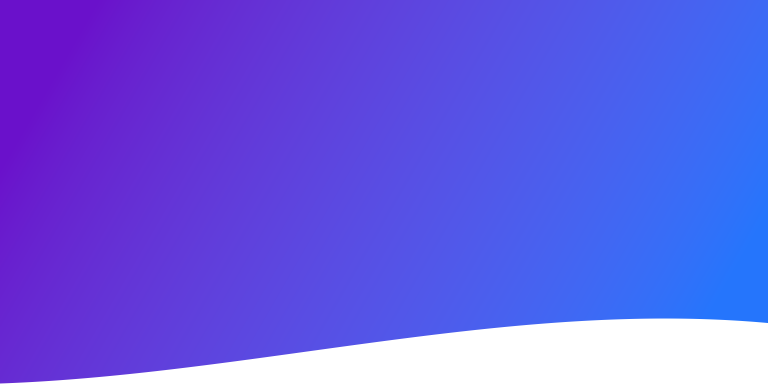
Give the GLSL for this background, as a Shadertoy shader.

```glsl
// Violet-to-blue diagonal gradient above a smooth white wave along the bottom edge.

const vec3 VIOLET = vec3(0.416, 0.067, 0.796);
const vec3 BLUE   = vec3(0.145, 0.459, 0.988);
const vec3 WHITE  = vec3(1.0);

const float GRADIENT_ANGLE = -0.5236; // 30 degrees below horizontal
const float GRADIENT_SPAN  = 0.8;     // part of the full extent that blends

// Bezier control heights of the wave, in canvas heights
const vec4 WAVE = vec4(0.0013, 0.0254, 0.2195, 0.1588);

// Linear RGB to cone response, used for perceptual mixing
const mat3 RGB_TO_LMS = mat3(0.4122, 0.2119, 0.0883,
                             0.5363, 0.6807, 0.2817,
                             0.0514, 0.1074, 0.6300);

vec3 toLinear(vec3 c) {
    return mix(c / 12.92, pow((c + 0.055) / 1.055, vec3(2.4)), step(0.04045, c));
}

vec3 toDisplay(vec3 c) {
    c = max(c, 0.0);
    return mix(c * 12.92, 1.055 * pow(c, vec3(1.0 / 2.4)) - 0.055, step(0.0031308, c));
}

// Perceptual blend: interpolate cube roots of the cone responses
vec3 mixPerceptual(vec3 a, vec3 b, float t) {
    vec3 rootA = pow(RGB_TO_LMS * toLinear(a), vec3(1.0 / 3.0));
    vec3 rootB = pow(RGB_TO_LMS * toLinear(b), vec3(1.0 / 3.0));
    vec3 root = mix(rootA, rootB, t);
    return toDisplay(inverse(RGB_TO_LMS) * (root * root * root));
}

// Position along a centred linear gradient that reaches the canvas corners
float gradientPosition(vec2 p, vec2 size, float angle, float span) {
    vec2 dir = vec2(cos(angle), sin(angle));
    float extent = dot(size, abs(dir)) * span;
    return clamp(dot(p - 0.5 * size, dir) / extent + 0.5, 0.0, 1.0);
}

// Cubic Bezier value for evenly spaced control heights
float bezier(vec4 h, float t) {
    vec3 q = mix(h.xyz, h.yzw, t);
    vec2 r = mix(q.xy, q.yz, t);
    return mix(r.x, r.y, t);
}

void mainImage(out vec4 fragColor, in vec2 fragCoord) {
    vec2 size = vec2(iResolution.x / iResolution.y, 1.0);
    vec2 p = fragCoord / iResolution.y;
    float pixel = 1.0 / iResolution.y;

    // Diagonal background
    float t = gradientPosition(p, size, GRADIENT_ANGLE, GRADIENT_SPAN);
    vec3 color = mixPerceptual(VIOLET, BLUE, t);

    // White wave with a one-pixel soft edge
    float above = p.y - bezier(WAVE, p.x / size.x);
    float coverage = clamp(0.5 - above / pixel, 0.0, 1.0);
    color = mix(color, WHITE, coverage);

    fragColor = vec4(color, 1.0);
}
```
